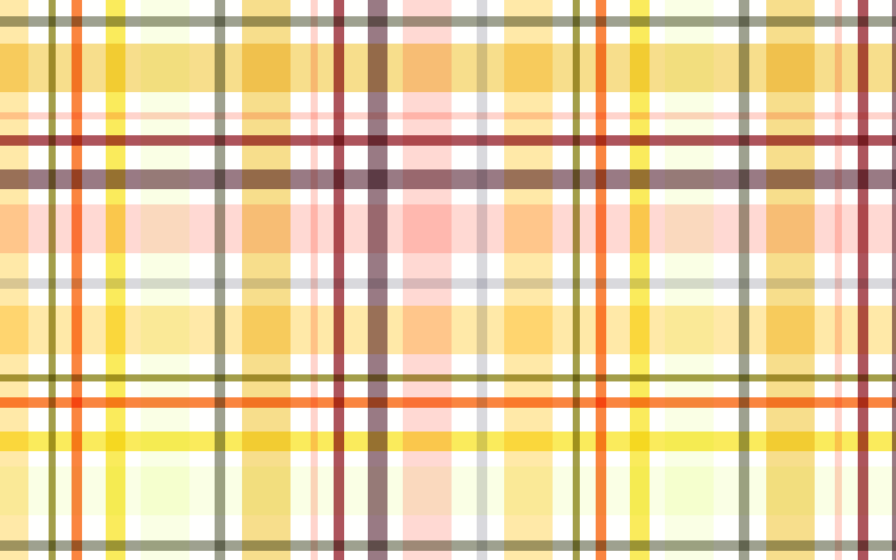
This pattern is drawn by a WebGL 2 fragment shader. Its source:

```glsl
#version 300 es
precision highp float;

#define REPEAT_SIZE 0.936        // one full sett, in canvas heights
#define SETT_SHIFT vec2(0.839, 0.082)  // first stripe from the top left, in half setts
#define EDGE_SOFTNESS 1.2        // edge blend, in output pixels
#define GROUND vec3(1.0, 1.0, 0.998)

uniform vec2 u_resolution;
out vec4 outColor;

const int HALF_COUNT = 6;

// Both halves of the sett share these centres and widths, in half setts.
const vec2 STRIPES[HALF_COUNT] = vec2[](
  vec2(0.000, 0.040), vec2(0.177, 0.185), vec2(0.360, 0.027),
  vec2(0.454, 0.040), vec2(0.602, 0.075), vec2(0.791, 0.186));

// Dyes in sett order: six for the first half, six for the second.
const vec3 DYES[2 * HALF_COUNT] = vec3[](
  vec3(0.62, 0.63, 0.56),   // sage
  vec3(0.97, 0.87, 0.55),   // gold
  vec3(1.00, 0.83, 0.80),   // blush
  vec3(0.68, 0.33, 0.36),   // crimson
  vec3(0.60, 0.48, 0.52),   // plum
  vec3(1.00, 0.85, 0.83),   // pink
  vec3(0.85, 0.85, 0.87),   // silver
  vec3(1.00, 0.915, 0.66),  // straw
  vec3(0.64, 0.62, 0.29),   // olive
  vec3(0.98, 0.52, 0.25),   // orange
  vec3(0.98, 0.92, 0.36),   // lemon
  vec3(0.98, 1.00, 0.90));  // pale lime

// Tint of one thread direction at position s; the sett is two units long.
vec3 threadTint(float s, float blur) {
  vec3 tint = vec3(1.0);
  for (int i = 0; i < 2 * HALF_COUNT; i++) {
    vec2 stripe = STRIPES[i % HALF_COUNT];
    float centre = stripe.x + float(i / HALF_COUNT);
    float dist = abs(mod(s - centre + 1.0, 2.0) - 1.0) - 0.5 * stripe.y;
    float cover = clamp(0.5 - dist / blur, 0.0, 1.0);
    tint *= mix(vec3(1.0), DYES[i], cover);
  }
  return tint;
}

void main() {
  // Half-sett coordinates, measured from the top left corner.
  float halfSett = 0.5 * REPEAT_SIZE;
  vec2 p = gl_FragCoord.xy / u_resolution.y;
  vec2 sett = vec2(p.x, 1.0 - p.y) / halfSett - SETT_SHIFT;
  float blur = EDGE_SOFTNESS / (u_resolution.y * halfSett);

  // Translucent stripes multiply where they cross.
  vec3 color = GROUND * threadTint(sett.x, blur) * threadTint(sett.y, blur);
  outColor = vec4(color, 1.0);
}
```
